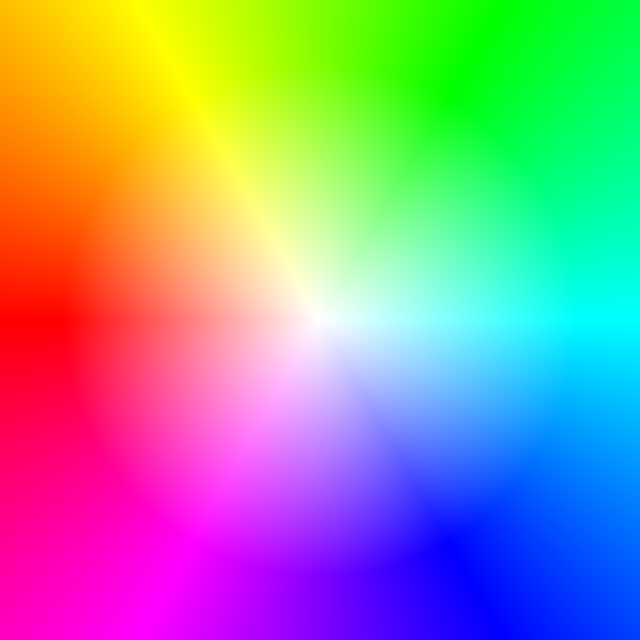
Give the GLSL for this background, as a Shadertoy shader.

```glsl
// A colour wheel that fills the canvas: hue turns clockwise with the angle
// about the centre, starting with red on the left. Saturation grows linearly
// from a white centre to pure colour at a set radius, and stays full beyond.

#define CENTER vec2(0.5)
#define FULL_SATURATION_RADIUS 0.4
#define RED_TURN 0.5      // direction of red, in turns from the right
#define BRIGHTNESS 1.0

const float TAU = 6.283185;

// Pure hue as three piecewise linear ramps; hue is in turns
vec3 hueToRgb(float hue) {
    vec3 phase = fract(hue + vec3(0.0, 2.0, 1.0) / 3.0);
    return clamp(abs(phase * 6.0 - 3.0) - 1.0, 0.0, 1.0);
}

void mainImage(out vec4 fragColor, in vec2 fragCoord) {
    vec2 fromCenter = fragCoord / iResolution.xy - CENTER;

    // Angle picks the hue; the tiny offset keeps atan defined at the centre
    float turn = atan(fromCenter.y, fromCenter.x + 1e-6) / TAU;
    vec3 pureColor = hueToRgb(RED_TURN - turn);

    // Distance picks the saturation
    float saturation = min(length(fromCenter) / FULL_SATURATION_RADIUS, 1.0);

    fragColor = vec4(BRIGHTNESS * mix(vec3(1.0), pureColor, saturation), 1.0);
}
```
